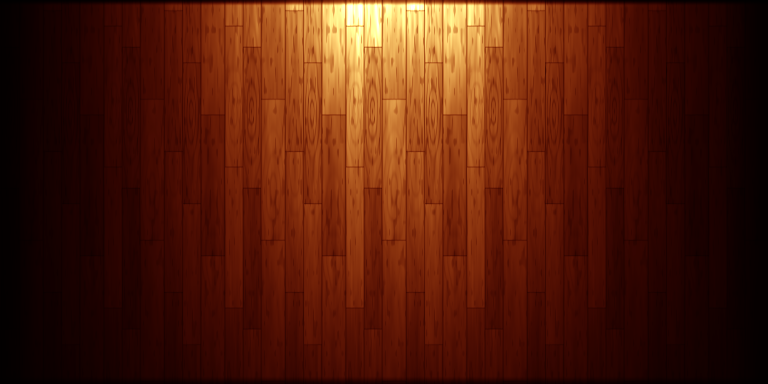
Reproduce this texture procedurally as a Shadertoy shader.

```glsl
// Dark wooden planks lit by one warm lamp above the top centre.
// A repeating group of planks gets tones, seams, fibres and ring figures;
// a soft glow scales them, and a power ramp turns brightness into wood colour.

#define PLANK_WIDTH 0.0525
#define PLANK_LENGTH 0.367
#define PLANKS_PER_GROUP 6.0
#define GROUP_START 0.003
#define JOINT_START 0.143
#define SEAM_WIDTH 0.0035
#define LAMP_X 1.02
#define GLOW_BOTTOM 0.69
#define GLOW_TOP 0.57
#define FIBRE_DEPTH 0.30
#define RING_DEPTH 0.20
#define TONE_RANGE 0.24

float hash(vec2 p) {
    p = fract(p * vec2(0.1031, 0.1137));
    p += dot(p, p.yx + 33.33);
    return fract((p.x + p.y) * p.x * 17.0);
}

float noise(vec2 p) {
    vec2 cell = floor(p), f = fract(p);
    f = f * f * (3.0 - 2.0 * f);
    float low = mix(hash(cell), hash(cell + vec2(1, 0)), f.x);
    float high = mix(hash(cell + vec2(0, 1)), hash(cell + vec2(1, 1)), f.x);
    return mix(low, high, f.y);
}

// Long fibres at three widths, centred on zero
float fibres(vec2 p) {
    float sum = 0.0, weight = 0.5;
    vec2 scale = vec2(75.0, 4.0);
    for (int i = 0; i < 3; i++) {
        sum += weight * (noise(p * scale + float(i) * 19.0) - 0.5);
        scale *= vec2(1.9, 2.4);
        weight *= 0.75;
    }
    return sum;
}

// Nested ovals that stretch into straight lines away from the eye
float ringLines(float across, float along, float seed) {
    float stretch = 3.6 * along / sqrt(1.0 + 22.0 * along * along);
    float wobble = noise(vec2(abs(across) * 3.0 + seed, along * 17.0));
    float radius = length(vec2(across, stretch)) + 0.13 * wobble;
    float wave = 0.5 + 0.5 * cos(radius * 38.0);
    return wave * wave * wave * exp(-5.0 * abs(along));
}

float wood(vec2 p) {
    // Plank identity, the same in every group
    float column = (p.x - GROUP_START) / PLANK_WIDTH;
    column += 0.10 * sin(column * 2.0943951);
    float id = mod(floor(column), PLANKS_PER_GROUP);
    float across = fract(column) - 0.5;

    // Staggered end joints
    float shift = fract(id * 0.37);
    float row = (p.y - JOINT_START) / PLANK_LENGTH + shift;
    float rowId = floor(row);
    float tone = hash(vec2(id * 7.0 + 3.0, rowId * 11.0 + 50.0)) - 0.5;
    float leading = 1.0 - step(0.5, id);
    float shade = 1.03 + TONE_RANGE * tone - 0.12 * leading * step(row, 2.0);
    shade += 0.09 * step(4.5, id);

    // Grain, shifted from one board to the next
    vec2 local = vec2(across * PLANK_WIDTH + id * PLANK_WIDTH, p.y);
    shade += FIBRE_DEPTH * fibres(local + vec2(id, rowId) * 3.7);
    float pores = noise(vec2(local.x * 210.0, p.y * 38.0 + id * 9.0));
    shade -= 0.16 * smoothstep(0.68, 0.95, pores);

    // Two planks in each group carry a strong eye, the others a faint one
    float strong = 1.0 - step(0.5, mod(id, 3.0));
    float eyeY = mix(0.2 + 0.7 * hash(vec2(id, 8.0)), 0.71, strong);
    float figure = ringLines(across, p.y - eyeY, id * 5.0);
    shade -= RING_DEPTH * figure * mix(0.45, 1.0, strong);

    // Seams along the sides and ends
    float side = (0.5 - abs(across)) * PLANK_WIDTH;
    float end = (0.5 - abs(fract(row) - 0.5)) * PLANK_LENGTH;
    shade *= mix(0.76, 1.0, smoothstep(0.0, SEAM_WIDTH, side));
    shade *= mix(0.82, 1.0, smoothstep(0.0, SEAM_WIDTH, end));
    return shade;
}

float lamp(vec2 p) {
    float dx = p.x - LAMP_X;
    float fall = 0.27 + 0.55 * p.y + 0.18 * p.y * p.y;
    float spread = dx / mix(GLOW_BOTTOM, GLOW_TOP, p.y);
    float light = fall * exp(-spread * spread);
    vec2 core = vec2(dx / 0.22, (1.0 - p.y) / 0.16);
    light += 0.13 * exp(-dot(core, core));

    // Dark rim, weakest beside the lamp
    float rim = 0.12 + 0.4 * exp(-dx * dx * 12.0);
    light *= mix(rim, 1.0, smoothstep(0.0, 0.016, 1.0 - p.y));
    light *= mix(0.4, 1.0, smoothstep(0.0, 0.022, p.y));
    float sideGap = 1.0 - abs(p.x - 1.0);
    return light * mix(0.35, 1.0, smoothstep(0.0, 0.12, sideGap));
}

// Black through deep red and orange to pale gold
vec3 woodColour(float level) {
    level = max(level, 0.0);
    return vec3(level, 0.82 * pow(level, 2.3), 0.45 * pow(level, 3.4));
}

void mainImage(out vec4 fragColor, in vec2 fragCoord) {
    vec2 p = fragCoord / iResolution.xy * vec2(2.0, 1.0);
    vec3 colour = woodColour(lamp(p) * wood(p));
    fragColor = vec4(clamp(colour, 0.0, 1.0), 1.0);
}
```
